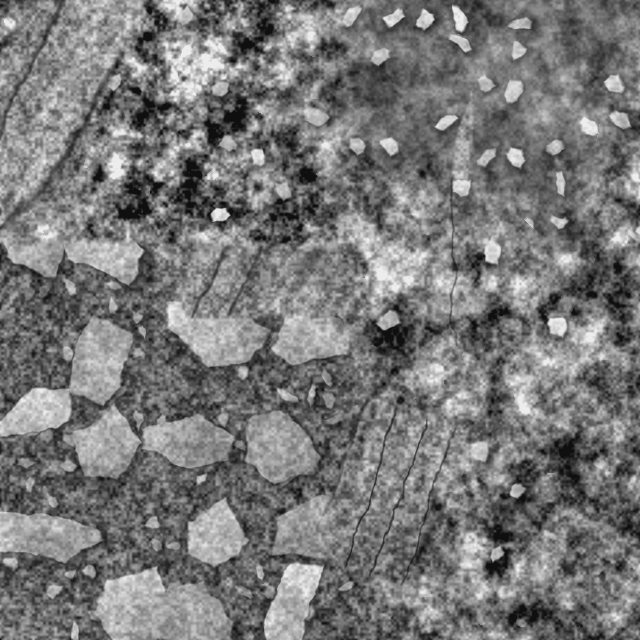
A three.js fragment shader for this texture:

```glsl
varying vec2 vUv;

const float TAU = 6.2832;
const float SOIL = 0.39;
const float MOTTLE = 0.45;
const float PALE = 0.68;
const float CHALK = 0.79;

float hash(vec2 p) {
  vec3 q = fract(p.xyx * 0.1031);
  q += dot(q, q.yzx + 33.33);
  return fract((q.x + q.y) * q.z);
}

float noise(vec2 p) {
  vec2 i = floor(p), f = fract(p);
  f = f * f * (3.0 - 2.0 * f);
  float low = mix(hash(i), hash(i + vec2(1.0, 0.0)), f.x);
  float high = mix(hash(i + vec2(0.0, 1.0)), hash(i + 1.0), f.x);
  return mix(low, high, f.y);
}

float fbm(vec2 p) {
  float sum = 0.0, amp = 0.533;
  for (int i = 0; i < 4; i++) {
    sum += amp * noise(p);
    p = mat2(0.8, 0.6, -0.6, 0.8) * p * 2.03 + 17.0;
    amp *= 0.5;
  }
  return sum;
}

vec2 rotate(vec2 p, float angle) {
  float c = cos(angle), s = sin(angle);
  return vec2(c * p.x - s * p.y, s * p.x + c * p.y);
}

vec2 warp(vec2 p, float scale, float amount) {
  return p + amount * (vec2(fbm(p * scale), fbm(p * scale + 31.0)) - 0.5);
}

// Nearest angular stone: distance, random tone, facing to the light
vec3 stones(vec2 p, float count, float share, float size) {
  vec2 g = p * count;
  vec3 nearest = vec3(1.0, 0.5, 0.0);
  for (int j = -1; j <= 1; j++) {
    for (int i = -1; i <= 1; i++) {
      vec2 cell = floor(g) + vec2(float(i), float(j));
      if (hash(cell + 7.3) > share) continue;
      vec2 jitter = vec2(hash(cell + 11.0), hash(cell + 23.0)) - 0.5;
      vec2 offset = g - cell - 0.5 - 0.45 * jitter;
      float stretch = mix(0.8, 1.5, hash(cell + 41.0));
      vec2 d = rotate(offset, TAU * hash(cell + 53.0)) * vec2(stretch, 1.0 / stretch);
      float dist = -1.0;
      for (int k = 0; k < 6; k++) {
        float side = float(k);
        float angle = TAU * (side + 0.7 * hash(cell + side * 3.7)) / 6.0;
        float radius = size * mix(0.7, 1.2, hash(cell + side * 5.1 + 61.0));
        dist = max(dist, dot(d, vec2(cos(angle), sin(angle))) - radius);
      }
      if (dist / count < nearest.x) {
        nearest = vec3(dist / count, hash(cell + 71.0), dot(offset, vec2(-0.6, 0.8)) / size);
      }
    }
  }
  return nearest;
}

// Stones with a lit body and a shadow on the far side
float layStones(float base, vec3 stone, float tone, float grain) {
  float rim = exp(-max(stone.x, 0.0) * 130.0) * clamp(0.5 - 0.4 * stone.z, 0.0, 1.0);
  float body = tone + 0.2 * (stone.y - 0.5) + 0.05 * stone.z + grain;
  return mix(base * (1.0 - 0.55 * rim), body, smoothstep(0.0025, -0.0025, stone.x));
}

// Fibrous rock, split by dark cracks along its length
float fibres(vec2 p, float angle, float grain) {
  vec2 q = rotate(p, angle);
  float strand = noise(q * vec2(75.0, 9.0)) + noise(q * vec2(30.0, 4.0)) - 1.0;
  float crack = abs(noise(q * vec2(22.0, 2.5) + 5.0) - 0.5);
  return (0.52 + 0.2 * strand + grain) * mix(0.45, 1.0, smoothstep(0.0, 0.07, crack));
}

float slab(vec2 p, vec2 centre, vec2 halfSize, float angle, float blur) {
  vec2 d = abs(rotate(p - centre, angle)) - halfSize;
  return smoothstep(blur, -blur, max(d.x, d.y));
}

void main() {
  vec2 p = vUv;
  vec2 bent = warp(p, 9.0, 0.07);
  vec2 rough = warp(p, 28.0, 0.02);
  float fine = 0.5 * (noise(p * 115.0) + noise(p * 230.0)) - 0.5;

  // Mottled ground, busy at the upper left and calm at the upper right
  float calm = slab(bent, vec2(0.74, 0.92), vec2(0.25, 0.24), 0.3, 0.1);
  float busy = slab(bent, vec2(0.34, 0.82), vec2(0.19, 0.2), 0.0, 0.06);
  vec3 grain = stones(rough, 46.0, 0.8, 0.36);
  float patches = 1.0 * (fbm(p * 27.0) - 0.5) + 0.5 * (fbm(bent * 8.0 + 3.0) - 0.5);
  float spots = 0.42 * (grain.y - 0.5) * smoothstep(0.004, -0.004, grain.x);
  float contrast = mix(1.0, 0.5, calm) + 0.35 * busy;
  float tone = MOTTLE + contrast * (patches + spots + 0.55 * fine);
  vec3 chips = stones(rough, 19.0, mix(0.1, 0.3, calm), 0.24);
  tone = layStones(tone, chips, CHALK, 0.3 * fine);

  // Gritty bed with large pale stones at the lower left
  float soil = SOIL + 0.65 * fine + 0.25 * (fbm(p * 45.0) - 0.5);
  float veined = 0.4 * fine + 0.3 * (fbm(p * 20.0) - 0.5);
  soil = layStones(soil, stones(rough + 0.37, 30.0, 0.22, 0.26), PALE - 0.06, veined);
  soil = layStones(soil, stones(rough + 0.03, 7.0, 0.86, 0.37), PALE, veined);
  float bed = smoothstep(0.61, 0.57, bent.x + 0.1 * bent.y) * smoothstep(0.63, 0.615, rough.y);
  tone = mix(tone, soil, bed);

  // Slanting fibrous slabs
  float bark = slab(rough, vec2(0.04, 0.8), vec2(0.085, 0.36), 0.46, 0.008);
  bark *= smoothstep(0.615, 0.63, rough.y);
  tone = mix(tone, fibres(rough, 0.46, 0.6 * fine) + 0.03, bark);
  float lower = slab(rough, vec2(0.6, 0.23), vec2(0.075, 0.13), 0.32, 0.006);
  tone = mix(tone, fibres(rough, 0.32, 0.6 * fine) - 0.03, lower);
  float middle = slab(rough + vec2(0.5 * (rough.y - 0.56), 0.0),
    vec2(0.41, 0.56), vec2(0.15, 0.055), 0.0, 0.006);
  tone = mix(tone, fibres(rough, 0.5, 0.6 * fine), 0.9 * middle);

  // Thin fissure and pale slivers on the right
  float fissure = slab(rough, vec2(0.707, 0.6), vec2(0.0015, 0.14), 0.0, 0.002);
  tone *= 1.0 - 0.45 * fissure;
  float taper = 0.013 * smoothstep(0.87, 0.78, p.y);
  float sliver = slab(p, vec2(0.727, 0.79), vec2(taper, 0.07), 0.15, 0.003);
  sliver += slab(p, vec2(0.74, 0.25), vec2(0.006, 0.06), -0.25, 0.004);
  tone = mix(tone, PALE - 0.05 + 0.6 * fine, 0.85 * sliver);

  gl_FragColor = vec4(vec3(clamp(tone, 0.06, 0.93)), 1.0);
}
```
